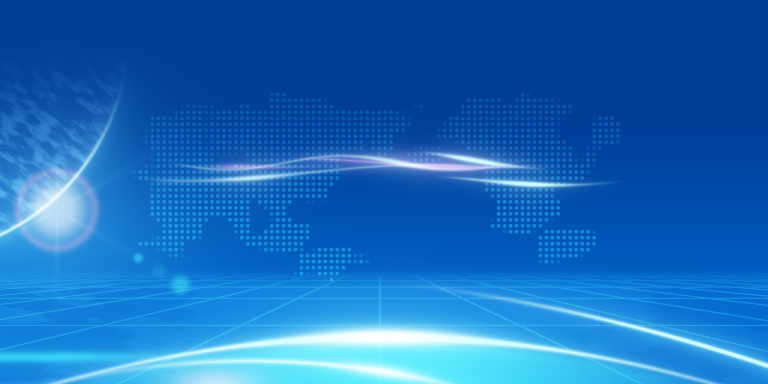
Give the GLSL for this background, as a Shadertoy shader.

```glsl
// Blue technology backdrop: planet and flare, dotted world map, light ribbons, glowing grid floor.
#define SKY_TOP vec3(0, .238, .59)
#define SKY_LOW vec3(0, .38, .78)
#define FLOOR_BLUE vec3(.07, .51, .88)
#define CYAN vec3(.2, .85, 1)
#define ICE vec3(.78, .96, 1)
#define PINK vec3(.78, .5, .88)
#define HORIZON .29
#define DOT_PITCH .01555
#define PLANET vec3(-.252, .918, .587)
#define FLARE vec2(.148, .453)

// Continents as ellipses: center, radii
const vec4 LAND[11] = vec4[](
  vec4(.75, .65, .35, .095), vec4(.47, .52, .11, .17), vec4(.61, .48, .055, .09),
  vec4(.73, .55, .14, .1), vec4(.74, .38, .08, .05), vec4(.85, .32, .08, .045),
  vec4(1.3, .67, .22, .07), vec4(1.4, .58, .14, .11), vec4(1.575, .655, .035, .045),
  vec4(1.37, .46, .08, .06), vec4(1.48, .37, .075, .055));

float hash(vec2 p) {
  vec3 q = fract(p.xyx * .1031);
  q += dot(q, q.yzx + 33.33);
  return fract((q.x + q.y) * q.z);
}

// Smooth step that also accepts falling edges
float fade(float a, float b, float x) {
  float t = clamp((x - a) / (b - a), 0., 1.);
  return t * t * (3. - 2. * t);
}

float noise(vec2 p) {
  vec2 i = floor(p), f = fract(p);
  f = f * f * (3. - 2. * f);
  return mix(mix(hash(i), hash(i + vec2(1, 0)), f.x),
             mix(hash(i + vec2(0, 1)), hash(i + 1.), f.x), f.y);
}

float fbm(vec2 p) {
  float sum = 0., amp = .5;
  for (int i = 0; i < 4; i++, amp *= .5) {
    sum += amp * noise(p);
    p = mat2(1.6, 1.2, -1.2, 1.6) * p + 7.3;
  }
  return sum;
}

float bell(float d, float w) { return exp(-d * d / (w * w)); }

// Sharp core with a soft skirt
float beam(float d, float w) { return bell(d, w) + .3 * exp(-abs(d) / (4. * w)); }

// Screen blend keeps overlaps in range
void glow(inout vec3 col, vec3 light, float amount) {
  col += (1. - col) * light * clamp(amount, 0., 1.);
}

float land(vec2 p) {
  float e = -9.;
  for (int i = 0; i < 11; i++) e = max(e, 1. - length((p - LAND[i].xy) / LAND[i].zw));
  return e + .9 * (noise(p * 22.) - .45);
}

// Light strand between lo and hi, brightest at spot
float ribbon(vec2 p, float y, float lo, float hi, float spot) {
  float flare = bell(p.x - spot, .1);
  float ends = fade(lo, lo + .12, p.x) * fade(hi, hi - .2, p.x);
  return ends * (.4 + .5 * flare) * beam(p.y - y, .0035 + .004 * flare);
}

void drawFloor(inout vec3 col, vec2 p) {
  float depth = max(.325 - p.y, .012);
  vec2 g = vec2(p.x - .99, 1) / depth, pitch = vec2(2.1, 4);
  float mask = fade(HORIZON + .015, HORIZON - .05, p.y);
  col = mix(col, mix(FLOOR_BLUE, vec3(.03, .43, .83), fade(1.3, 2., p.x)), mask * .9);
  float patches = fade(.5, .55, fbm(p * vec2(5, 17) + vec2(3, 0)));
  col = mix(col, SKY_LOW, .35 * patches * mask * fade(.2, .8, abs(p.x - 1.)));
  vec2 cell = abs(fract(g / pitch + vec2(.5, .05)) - .5) * pitch;
  vec2 lines = 1. - smoothstep(vec2(0), fwidth(g) + vec2(.003, .004) / depth, cell);
  glow(col, CYAN, mask * .3 * max(lines.x, lines.y));
}

void drawPlanet(inout vec3 col, vec2 p) {
  float d = length(p - PLANET.xy) - PLANET.z;
  float lit = fade(.9, .5, p.y), inside = fade(.004, -.004, d);
  float relief = fade(.35, .75, fbm(mat2(.8, .6, -.6, .8) * p * vec2(26, 60)));
  glow(col, vec3(.3, .5, .75), inside * lit * (.15 + .6 * relief + .3 * exp(d / .06)));
  glow(col, vec3(.15, .55, .85), (1. - inside) * lit * .45 * exp(-max(d, 0.) / .06));
  glow(col, ICE, lit * lit * .7 * beam(d, .005));
}

void drawFlare(inout vec3 col, vec2 p) {
  vec2 q = p - FLARE;
  float r = length(q), rays = pow(abs(sin(atan(q.y, q.x) * 3.)), 50.);
  glow(col, vec3(.5, .75, .95), .35 * exp(-r / .12) + .25 * rays * exp(-r / .11));
  glow(col, vec3(.85, .8, .85), .75 * fade(.115, .03, r));
  glow(col, vec3(.9, .4, .55), .35 * bell(r - .1, .012));
  // Lens ghosts
  for (float k = 0.; k < 3.; k++) {
    float ghost = length(p - vec2(.36 + .055 * k, .328 - .035 * k)) / (2. + k);
    glow(col, CYAN, (.15 + .35 * abs(k - 1.)) * fade(.009, .002, ghost));
  }
}

void drawRibbons(inout vec3 col, vec2 p) {
  float x = p.x;
  glow(col, PINK, .3 * bell(x - 1.03, .25) * bell(p.y - .582, .025));
  glow(col, PINK, ribbon(p, .575 - .012 * sin(7. * (x - 1.)), .75, 1.45, 1.15));
  glow(col, PINK, .6 * ribbon(p, .565, .5, .9, .62));
  glow(col, ICE, .8 * ribbon(p, .576 + .018 * cos(10.5 * (x - .89)), .42, 1.4, 1.04));
  glow(col, ICE, .8 * ribbon(p, .55 + .021 * sin(5. * (x - .8)), .35, 1.35, .66));
  glow(col, ICE, ribbon(p, .585 - .025 * sin(7. * (x - 1.22)), 1.07, 1.48, 1.24));
  glow(col, ICE, ribbon(p, .53 - .012 * sin(8. * (x - 1.26)), 1.12, 1.65, 1.37));
}

void drawArcs(inout vec3 col, vec2 p) {
  float c = p.x - 1., l = p.x - .65, s = p.x - 1.17;
  float mid = p.y - .122 + .166 * c * c, low = p.y - .06 + .23 * l * l;
  float side = p.y - .245 + .147 * s + .11 * s * s;
  // Pools of light, then the arcs, then hot spots
  glow(col, CYAN, .75 * bell(c, .75) * fade(.01, -.03, mid));
  glow(col, CYAN, .65 * bell(c, .55) * exp(-max(mid, 0.) / .055));
  glow(col, CYAN, .35 * fade(1.2, 2., p.x) * exp(-abs(side) / .04));
  glow(col, CYAN, .6 * fade(.7, .1, p.x) * beam(p.y - .07, .014));
  glow(col, ICE, fade(.95, 1.9, p.x) * beam(side, .006));
  glow(col, ICE, (.2 + .8 * bell(c, .8)) * beam(mid, .006 + .009 * bell(c, .3)));
  glow(col, ICE, .75 * bell(l - .15, .5) * beam(low, .007));
  glow(col, vec3(1), bell(c, .2) * bell(mid, .025) + .8 * bell(c, .12) * bell(low, .018));
  glow(col, vec3(1, .7, .8), .7 * bell(p.x - .56, .12) * bell(p.y, .04));
}

void mainImage(out vec4 fragColor, in vec2 fragCoord) {
  vec2 p = fragCoord / iResolution.xy * vec2(2, 1);
  vec3 col = mix(SKY_LOW, SKY_TOP, fade(.15, .75, p.y));
  glow(col, vec3(.12, .4, .65), .55 * bell(p.x - .1, .43) * bell(p.y - .36, .26));
  drawFloor(col, p);
  // Map dots, one land sample each
  vec2 cell = floor(p / DOT_PITCH) + .5;
  float spot = fade(.42, .2, length(p / DOT_PITCH - cell)) * fade(0., .15, land(cell * DOT_PITCH));
  glow(col, vec3(.12, .55, .85), spot * mix(.6, .25, fade(.4, .72, p.y)));
  drawPlanet(col, p);
  drawFlare(col, p);
  drawRibbons(col, p);
  drawArcs(col, p);
  fragColor = vec4(col, 1);
}
```
